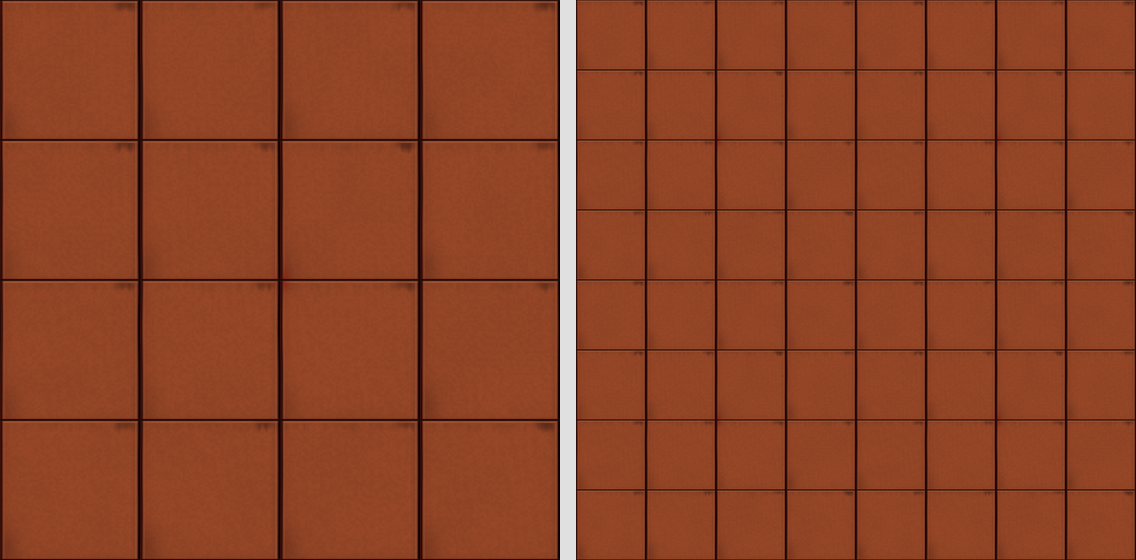
Left, the tile; right, the same tile 2 across and 2 down.
Give the GLSL for this texture, as a WebGL 2 fragment shader.

```glsl
#version 300 es
precision highp float;
// Square terracotta tiles, four by four, with thin dark joints.
// Joints are soft bands around each tile border; smudges, edge light and
// grain are laid over a flat clay colour with noise that wraps.

uniform vec2 u_resolution;
out vec4 outColor;

const float TILES = 4.0;             // repeats across and down
const float GRAIN_CELLS = 256.0;     // fine grain cells across the canvas
const float MOTTLE_CELLS = 16.0;     // broad tone patches across the canvas
const float GRAIN_AMOUNT = 0.065;
const float MOTTLE_AMOUNT = 0.025;
const float TOOTH_CELLS = 160.0;     // streaks below the top edges
const float WOBBLE = 0.004;          // sideways drift of the upright joints
const float SOFTNESS = 0.0045;       // joint edge blur, in tile widths

const vec3 CLAY = vec3(0.575, 0.270, 0.148);
const vec3 EDGE_LIGHT = vec3(0.66, 0.37, 0.25);
const vec3 EDGE_RED = vec3(0.46, 0.15, 0.08);
const vec3 SMUDGE = vec3(0.27, 0.12, 0.07);
const vec3 SHOULDER = vec3(0.31, 0.10, 0.05);
const vec3 JOINT_BROWN = vec3(0.22, 0.065, 0.05);
const vec3 JOINT_BLACK = vec3(0.05, 0.005, 0.01);
const vec3 STAIN_RED = vec3(0.54, 0.09, 0.07);

float hash(vec2 p) {
    return fract(sin(dot(p, vec2(127.1, 311.7))) * 43758.5453);
}

// Value noise that repeats after the given whole number of cells.
float wrapNoise(vec2 p, vec2 period) {
    vec2 i = floor(p);
    vec2 f = fract(p);
    f = f * f * (3.0 - 2.0 * f);
    vec2 a = mod(i, period);
    vec2 b = mod(i + 1.0, period);
    return mix(mix(hash(a), hash(vec2(b.x, a.y)), f.x),
               mix(hash(vec2(a.x, b.y)), hash(b), f.x), f.y);
}

// Soft-edged strip between two positions.
float band(float x, float low, float high, float soft) {
    return smoothstep(low - soft, low + soft, x)
         - smoothstep(high - soft, high + soft, x);
}

// Shade of one clay tile, f running from 0 to 1 inside it.
vec3 tileColor(vec2 uv, vec2 f, vec2 cell, float soft) {
    float grain = wrapNoise(uv * GRAIN_CELLS, vec2(GRAIN_CELLS)) - 0.5;
    float mottle = wrapNoise(uv * MOTTLE_CELLS, vec2(MOTTLE_CELLS)) - 0.5;
    vec3 color = CLAY * (1.0 + GRAIN_AMOUNT * grain + MOTTLE_AMOUNT * mottle);

    // Soft stains at the lower left and along the sides.
    vec2 corner = (f - vec2(0.04, 0.09)) / vec2(0.10, 0.16);
    float wear = hash(cell + 7.0);
    color = mix(color, SMUDGE, (0.18 + 0.14 * wear) * exp(-dot(corner, corner)));
    color = mix(color, EDGE_RED, 0.60 * exp(-f.x / 0.03));
    color = mix(color, SMUDGE, 0.22 * smoothstep(0.92, 0.99, f.x));
    color = mix(color, SMUDGE, 0.16 * exp(-f.y / 0.03));

    // Streaked smudge at the upper right, faint teeth along the top.
    float tooth = wrapNoise(vec2(uv.x * TOOTH_CELLS, cell.y), vec2(TOOTH_CELLS, TILES));
    float depth = 1.0 - f.y;
    float reach = mix(0.075, 0.115, tooth);
    float streak = 1.0 - smoothstep(0.35 * reach, reach, depth);
    float side = band(f.x, 0.83, 0.965, 0.05);
    float strength = mix(0.42, 0.62, hash(cell + 3.0)) * (0.75 + 0.25 * tooth);
    color = mix(color, SMUDGE, streak * (0.14 * tooth + strength * side));

    // Pale rims on the top and both sides.
    float topRim = band(depth, 0.010, 0.020, soft);
    float rightRim = band(f.x, 0.966, 0.976, soft);
    float leftRim = band(f.x, 0.024, 0.034, soft);
    float rim = max(0.80 * topRim, max(0.55 * rightRim, 0.35 * leftRim));
    return mix(color, EDGE_LIGHT, rim * (0.65 + 0.35 * tooth));
}

void main() {
    vec2 uv = gl_FragCoord.xy / u_resolution;
    vec2 p = uv * TILES;
    vec2 cell = floor(p);
    vec2 nearest = floor(p + 0.5);
    vec2 offset = p - nearest;
    float soft = max(SOFTNESS, 0.6 * TILES / min(u_resolution.x, u_resolution.y));

    vec3 color = tileColor(uv, fract(p), cell, soft);

    // One reddish stain beside the central crossing.
    vec2 stain = (p - vec2(0.5 * TILES + 0.02, 0.5 * TILES)) / vec2(0.045, 0.08);
    color = mix(color, STAIN_RED, 0.55 * exp(-dot(stain, stain)));

    // Upright joints: a brown groove with a wide and a narrow black line.
    float line = mod(nearest.x, TILES);
    float drift = wrapNoise(vec2(line, uv.y * 12.0), vec2(TILES, 12.0)) - 0.5;
    float across = offset.x - WOBBLE * drift;
    float fade = mix(0.35, 0.85, wrapNoise(vec2(line + 9.0, uv.y * 8.0), vec2(16.0, 8.0)));
    color = mix(color, SHOULDER, 0.85 * band(across, -0.018, 0.021, 1.6 * soft));
    color = mix(color, JOINT_BROWN, 0.90 * band(across, -0.013, 0.016, soft));
    color = mix(color, JOINT_BLACK, band(across, -0.011, 0.002, soft));
    color = mix(color, JOINT_BLACK, fade * band(across, 0.011, 0.016, soft));

    // Level joints: a single thin dark line with a brown shoulder below.
    color = mix(color, SHOULDER, 0.75 * band(offset.y, -0.008, 0.009, soft));
    color = mix(color, JOINT_BLACK, 0.92 * band(offset.y, -0.004, 0.005, soft));

    outColor = vec4(color, 1.0);
}
```
